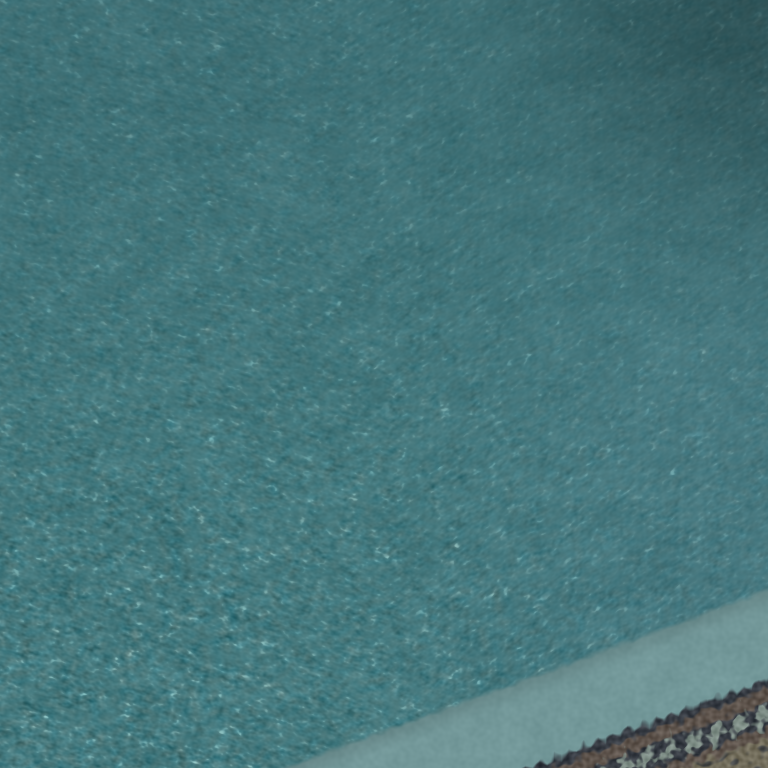
This texture is drawn by a WebGL 2 fragment shader. Its source:

```glsl
#version 300 es
precision highp float;

uniform vec2 u_resolution;
out vec4 outColor;

vec2 gradientAt(vec2 cell) {
  float angle = 6.2832 * fract(sin(dot(cell, vec2(127.1, 311.7))) * 43758.5);
  return vec2(cos(angle), sin(angle));
}

float gradientNoise(vec2 p) {
  vec2 i = floor(p), f = p - i;
  vec2 w = f * f * f * (f * (f * 6.0 - 15.0) + 10.0);
  float a = dot(gradientAt(i), f);
  float b = dot(gradientAt(i + vec2(1, 0)), f - vec2(1, 0));
  float c = dot(gradientAt(i + vec2(0, 1)), f - vec2(0, 1));
  float d = dot(gradientAt(i + vec2(1, 1)), f - vec2(1, 1));
  return mix(mix(a, b, w.x), mix(c, d, w.x), w.y);
}

vec2 rotate(vec2 p, float angle) {
  float c = cos(angle), s = sin(angle);
  return vec2(c * p.x + s * p.y, c * p.y - s * p.x);
}

// Short fibres of several lengths lying along the given angle
float fibres(vec2 p, float angle) {
  vec2 q = rotate(p, angle);
  return 0.75 * gradientNoise(q * vec2(62, 118)) + 0.7 * gradientNoise(q * vec2(105, 190) + 37.0)
       + 0.5 * gradientNoise(q * vec2(180, 260) + 53.0) + 0.4 * gradientNoise(q * vec2(28, 52) + 11.0);
}

vec3 carpet(vec2 p) {
  // Broad light across the pile
  vec3 color = mix(vec3(0.272, 0.474, 0.492), vec3(0.25, 0.443, 0.464), smoothstep(0.3, 1.0, p.y));
  color = mix(color, vec3(0.288, 0.475, 0.507), 0.7 * smoothstep(0.4, 1.0, p.x) * smoothstep(0.95, 0.4, p.y));
  color *= 1.0 - 0.25 * smoothstep(0.5, 0.0, distance(p, vec2(1.02, 1.02)));
  color += 0.012 * gradientNoise(p * 4.0 + 5.0) + 0.028 * gradientNoise(rotate(p, 0.2) * vec2(13, 21));

  // Fibre direction turns from left to right, strength varies in patches
  float turn = smoothstep(0.25, 0.75, p.x + 0.15 * (p.y - 0.5));
  float grain = mix(fibres(p, -0.3), fibres(p + 3.0, 0.6), turn) / length(vec2(turn, 1.0 - turn));
  float roughness = mix(1.0, 0.65, smoothstep(0.2, 0.9, p.x)) * mix(1.25, 0.6, smoothstep(0.0, 0.9, p.y));
  roughness *= 1.0 + 0.9 * gradientNoise(p * 38.0 + 29.0);
  color += 0.088 * roughness * grain;

  // Faint tints and soft bright tufts
  float tint = gradientNoise(rotate(p, 0.2) * vec2(70, 100) + 71.0);
  color += 0.05 * roughness * tint * vec3(1.0, -0.1, -0.5);
  float tufts = smoothstep(0.2, 0.8, grain) * smoothstep(-0.2, 0.45, gradientNoise(p * vec2(75, 90) + 19.0));
  return color + 0.14 * roughness * tufts * vec3(0.95, 1.0, 0.9);
}

vec3 border(vec2 p, float depth) {
  float mottle = gradientNoise(p * 22.0) + gradientNoise(p * 75.0) + gradientNoise(p * 150.0);
  vec3 color = vec3(0.45, 0.595, 0.6) + 0.022 * mottle;
  return color * (0.9 + 0.1 * smoothstep(0.0, 0.03, depth));
}

vec3 rug(vec2 p, float depth, float blur) {
  float along = p.x + 0.35 * p.y;
  float d = depth + 0.012 * gradientNoise(p * 85.0);
  vec3 navy = vec3(0.21, 0.23, 0.26), brown = vec3(0.37, 0.33, 0.3);
  vec3 pale = vec3(0.5, 0.56, 0.53), straw = vec3(0.45, 0.43, 0.36);

  // Parallel stripes, outermost first
  vec3 color = mix(navy, brown, smoothstep(-blur, blur, d - 0.01));
  color = mix(color, navy, smoothstep(-blur, blur, d - 0.027));
  color = mix(color, brown, smoothstep(-blur, blur, d - 0.06));
  color = mix(color, straw, smoothstep(-blur, blur, d - 0.074));

  // Slanted pale lozenges in the dark stripe
  vec2 tile = vec2(fract((along + 0.5 * d) / 0.034) - 0.5, (d - 0.043) / 0.032);
  float lozenge = abs(tile.x) * 1.2 + abs(tile.y) + 0.6 * gradientNoise(p * 120.0) - 0.48;
  color = mix(color, pale, smoothstep(0.2, -0.2, lozenge));

  // Dark flecks in the inner field
  float flecks = smoothstep(0.0, 0.4, gradientNoise(rotate(p, 0.35) * vec2(60, 95)));
  color = mix(color, navy, 0.7 * flecks * smoothstep(0.07, 0.08, d));
  return color + 0.14 * gradientNoise(p * 140.0);
}

void main() {
  vec2 p = gl_FragCoord.xy / u_resolution;
  float blur = 0.0025 + 0.75 / u_resolution.y;

  // Depth below the slanted carpet edge
  float depth = 0.368 * (p.x - 0.37) - p.y;
  float edge = depth + 0.005 * gradientNoise(p * 60.0);
  vec3 color = mix(carpet(p), border(p, depth), smoothstep(-1.4 * blur, 1.4 * blur, edge));

  // Jagged start of the patterned rug
  float teeth = abs(fract(p.x / 0.019) - 0.5) * 0.011 + 0.009 * gradientNoise(p * 70.0);
  float rugDepth = depth - 0.119;
  color = mix(color, rug(p, rugDepth, blur), smoothstep(-blur, blur, rugDepth + teeth));
  outColor = vec4(clamp(color, 0.0, 1.0), 1.0);
}
```
